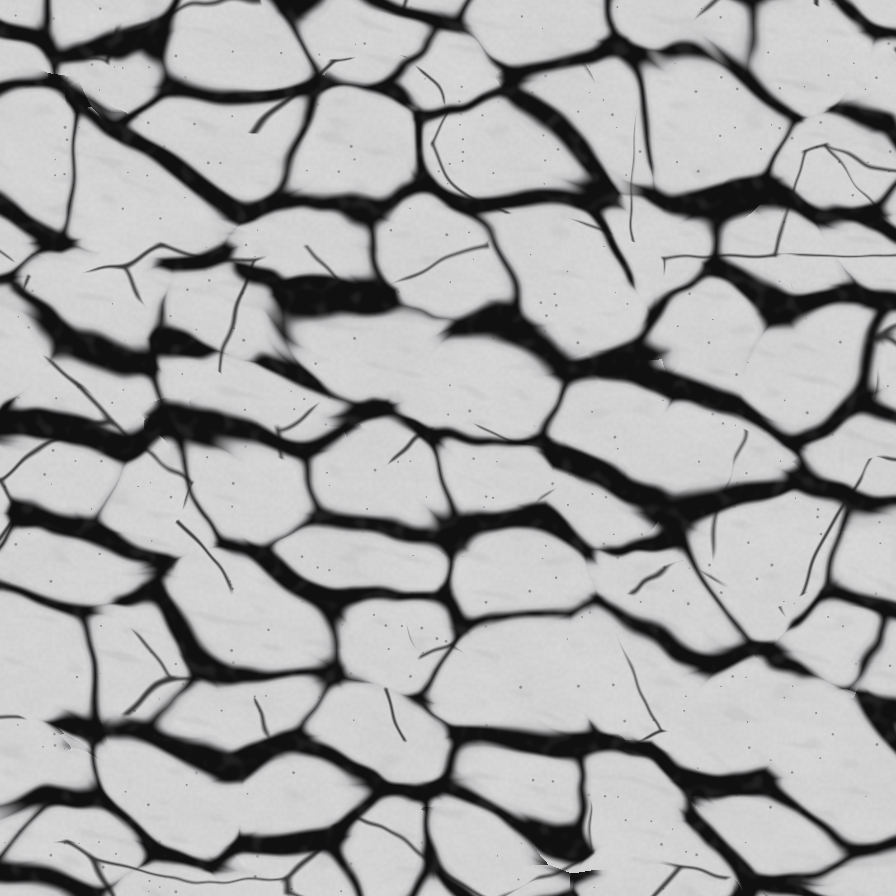
This texture is drawn by a Shadertoy shader. Its source:

```glsl
// Pale plaster split by slanting, tapering black cracks with fine hairline spurs.

const vec3 PLASTER = vec3(0.828, 0.826, 0.829);
const vec3 STAIN = vec3(0.70, 0.70, 0.71);
const vec3 CRACK = vec3(0.062, 0.062, 0.066);
const vec3 CRACK_DUST = vec3(0.16, 0.16, 0.16);
const float SLANT = 0.24;    // downhill angle of the main cracks
const float STRETCH = 1.4;   // width of a plate relative to its height

vec2 hash2(vec2 p) {
    vec3 q = fract(p.xyx * vec3(0.1031, 0.1030, 0.0973));
    q += dot(q, q.yzx + 33.33);
    return fract((q.xx + q.yz) * q.zy);
}

float gradientAt(vec2 cell, vec2 offset) {
    float angle = 6.2832 * hash2(cell + 71.0).x;
    return dot(vec2(cos(angle), sin(angle)), offset);
}

// Gradient noise, roughly -0.7 to 0.7
float gradientNoise(vec2 p) {
    vec2 i = floor(p), f = fract(p);
    vec2 u = f * f * f * (f * (f * 6.0 - 15.0) + 10.0);
    vec2 e = vec2(1.0, 0.0);
    return mix(mix(gradientAt(i, f), gradientAt(i + e, f - e), u.x),
               mix(gradientAt(i + e.yx, f - e.yx), gradientAt(i + 1.0, f - 1.0), u.x), u.y);
}

vec2 warp(vec2 p, float frequency, float amount) {
    vec2 q = p * frequency;
    return p + amount * vec2(gradientNoise(q + 13.7), gradientNoise(q + 47.3));
}

// Centre of a plate: staggered rows with jitter
vec2 plateCentre(vec2 id, float seed) {
    vec2 jitter = (hash2(id + seed) - 0.5) * 0.85;
    return id + 0.5 + jitter + vec2(0.5 * mod(id.y, 2.0), 0.0);
}

// Signed distance to the cracks between plates, in canvas units.
// widths: half-widths of steep and flat cracks; gaps: closed share of each
float crackDistance(vec2 p, float size, vec2 widths, vec2 gaps, float rounding, float seed) {
    vec2 q = p * vec2(1.0, STRETCH) / size;
    vec2 base = floor(q);

    // Four nearest plates, sorted: offset to the centre in xy, id in zw
    vec4 plates[4];
    for (int k = 0; k < 4; k++) plates[k] = vec4(9.0);
    for (int y = -2; y <= 2; y++)
    for (int x = -2; x <= 2; x++) {
        vec2 id = base + vec2(x, y);
        vec4 plate = vec4(plateCentre(id, seed) - q, id);
        for (int k = 0; k < 4; k++) {
            if (dot(plate.xy, plate.xy) < dot(plates[k].xy, plates[k].xy)) {
                vec4 farther = plates[k];
                plates[k] = plate;
                plate = farther;
            }
        }
    }

    // Every pair shares a crack of its own width; all are blended smoothly
    float swell = gradientNoise(p * 8.0 + seed);
    float taper = gradientNoise(p * 10.0 + seed + 30.0);
    float nearest = dot(plates[0].xy, plates[0].xy);
    float total = 0.0;
    for (int j = 1; j < 4; j++)
    for (int i = 0; i < j; i++) {
        vec2 across = plates[j].xy - plates[i].xy;
        vec2 normal = normalize(across);
        float d = 0.5 * (dot(plates[j].xy, plates[j].xy) - nearest) / length(across);
        d *= size / length(normal * vec2(1.0, STRETCH));
        vec2 chance = hash2(plates[i].zw + plates[j].zw + seed * 3.0);
        float flatness = smoothstep(0.35, 0.95, abs(normal.y));
        float width = mix(widths.x, widths.y, flatness);
        width *= (1.0 + 1.2 * swell) * (0.6 + 0.8 * chance.x);
        float closed = mix(gaps.x, gaps.y, flatness) - chance.y + 0.8 * taper;
        width -= 0.022 * smoothstep(0.0, 0.5, closed);
        total += exp(-(d - width) / rounding);
    }
    return -rounding * log(max(total, 1e-20));
}

// Sparse soft specks, one candidate per grid cell
float specks(vec2 p, float count, float density) {
    vec2 id = floor(p * count), f = fract(p * count);
    vec2 spot = 0.25 + 0.5 * hash2(id + 5.0);
    vec2 chance = hash2(id + 19.0);
    float radius = mix(0.05, 0.13, chance.y);
    return step(chance.x, density) * (1.0 - smoothstep(radius * 0.4, radius * 1.5, length(f - spot)));
}

void mainImage(out vec4 fragColor, in vec2 fragCoord) {
    vec2 uv = fragCoord / iResolution.y;
    float c = cos(SLANT), s = sin(SLANT);
    vec2 p = mat2(c, s, -s, c) * uv + 2.0;

    // Bent plate outlines, slightly ragged
    vec2 bent = warp(warp(p, 6.0, 0.05), 24.0, 0.007);
    float mainCracks = crackDistance(bent, 0.148, vec2(0.0026, 0.0098), vec2(0.45, 0.27), 0.0045, 3.0);
    float hairs = crackDistance(bent + 0.37, 0.17, vec2(0.0016, 0.0010), vec2(0.65, 0.8), 0.0015, 41.0);

    // Plaster with faint brushed mottling and specks
    float mottle = gradientNoise(p * vec2(9.0, 16.0)) + 0.7 * gradientNoise(p * vec2(40.0, 75.0));
    float grain = gradientNoise(uv * 190.0);
    vec3 color = PLASTER + 0.018 * mottle + 0.018 * grain;
    float worn = smoothstep(0.2, 0.6, gradientNoise(p * vec2(22.0, 60.0) + 9.0));
    color = mix(color, STAIN, 0.3 * worn);
    color = mix(color, STAIN * 0.55, 0.6 * specks(uv, 75.0, 0.08));

    // Soft stain beside the cracks, then hairlines, then the dusty wide cracks
    float softness = max(0.0042, 0.8 / iResolution.y);
    color = mix(color, STAIN, 0.6 * (1.0 - smoothstep(0.001, 0.009, mainCracks)));
    color = mix(color, CRACK_DUST, 0.9 * (1.0 - smoothstep(-0.0022, 0.0030, hairs)));
    float dust = smoothstep(0.0, 0.55, gradientNoise(p * 55.0 + 4.0));
    vec3 inside = mix(CRACK, CRACK_DUST, 0.7 * dust);
    color = mix(color, inside, 1.0 - smoothstep(-0.0042, softness, mainCracks));

    fragColor = vec4(clamp(color, 0.0, 1.0), 1.0);
}
```
